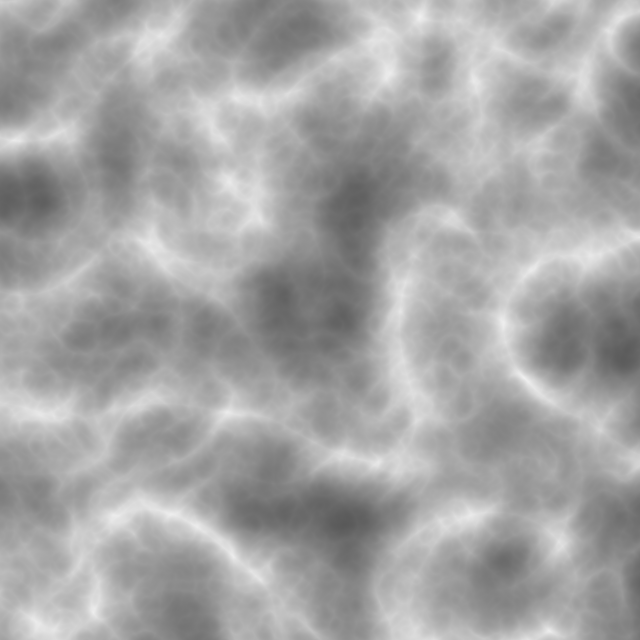
Reproduce this texture procedurally as a Shadertoy shader.

```glsl
// Grey smoky clouds crossed by soft bright veins.
// Octaves of folded gradient noise are summed: each fold at zero leaves
// a bright crease, and the extremes on either side become dark blobs.

// Random unit vector for a lattice point
vec2 latticeGradient(vec2 cell) {
    float angle = 6.2831853 * fract(sin(dot(cell, vec2(127.1, 311.7))) * 43758.5453);
    return vec2(cos(angle), sin(angle));
}

// Gradient noise, about -0.7 to 0.7
float gradientNoise(vec2 p) {
    vec2 cell = floor(p);
    vec2 f = fract(p);
    vec2 blend = f * f * (3.0 - 2.0 * f);
    float a = dot(latticeGradient(cell), f);
    float b = dot(latticeGradient(cell + vec2(1.0, 0.0)), f - vec2(1.0, 0.0));
    float c = dot(latticeGradient(cell + vec2(0.0, 1.0)), f - vec2(0.0, 1.0));
    float d = dot(latticeGradient(cell + vec2(1.0, 1.0)), f - vec2(1.0, 1.0));
    return mix(mix(a, b, blend.x), mix(c, d, blend.x), blend.y);
}

// Sum of folded octaves, zero where the creases meet
float billow(vec2 p) {
    float sum = 0.0;
    float amplitude = 1.0;
    for (int octave = 0; octave < 5; octave++) {
        sum += amplitude * abs(gradientNoise(p));
        p = p * 2.0 + vec2(17.3, 9.7);
        amplitude *= 0.46;
    }
    return sum;
}

void mainImage(out vec4 fragColor, in vec2 fragCoord) {
    vec2 uv = fragCoord / iResolution.y;
    float smoke = billow(uv * 4.0 + vec2(3.4, 7.6));

    // Light fades through the smoke: creases stay bright, blobs go dark
    float grey = 0.95 * exp(-1.2 * smoke);
    fragColor = vec4(vec3(grey), 1.0);
}
```
